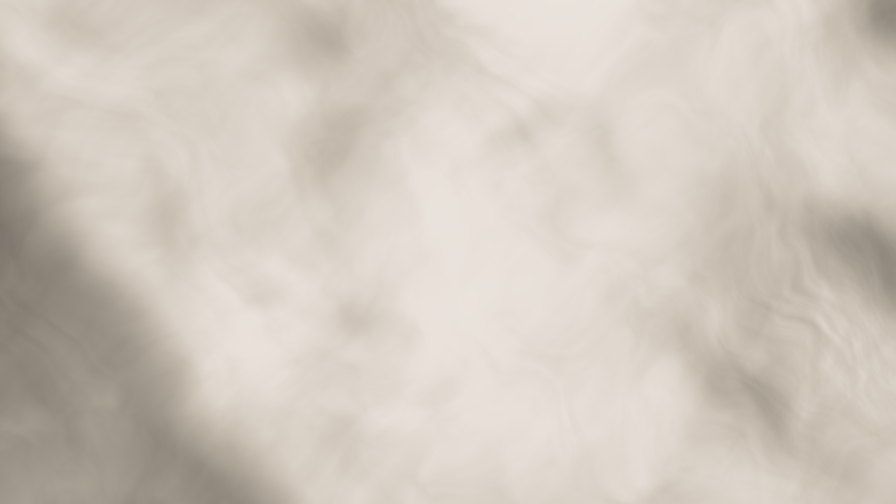
Write a Shadertoy shader that draws this texture.

```glsl
const vec3 SHADOW = vec3(0.465, 0.435, 0.395);
const vec3 HAZE   = vec3(0.790, 0.750, 0.700);
const vec3 VAPOUR = vec3(0.918, 0.888, 0.862);

float hash(vec2 p) {
    return fract(sin(dot(p, vec2(127.1, 311.7))) * 43758.547);
}

mat2 rotation(float angle) {
    float c = cos(angle), s = sin(angle);
    return mat2(c, s, -s, c);
}

float noise(vec2 p) {
    vec2 cell = floor(p), f = fract(p);
    f = f * f * f * (f * (f * 6.0 - 15.0) + 10.0);
    float low  = mix(hash(cell), hash(cell + vec2(1, 0)), f.x);
    float high = mix(hash(cell + vec2(0, 1)), hash(cell + vec2(1, 1)), f.x);
    return mix(low, high, f.y);
}

// Layered noise, centred on zero
float fbm(vec2 p, int octaves, float gain) {
    float sum = 0.0, weight = 1.0, total = 0.0;
    mat2 turn = rotation(0.65);
    for (int i = 0; i < octaves; i++) {
        sum += weight * (noise(p) - 0.5);
        total += weight;
        weight *= gain;
        p = turn * p * 2.03 + 17.3;
    }
    return sum / total;
}

vec2 warp(vec2 p, float scale, float amount, float seed) {
    vec2 q = p * scale + seed;
    return p + amount * vec2(fbm(q, 3, 0.45), fbm(q + 41.7, 3, 0.45));
}

// Soft elliptical patch
float puff(vec2 p, vec2 centre, vec2 radius, float angle) {
    vec2 d = rotation(-angle) * (p - centre) / radius;
    return exp(-dot(d, d));
}

// Fine strands drawn out along one direction
float strands(vec2 p, float angle, vec2 frequency) {
    return fbm(rotation(-angle) * p * frequency, 3, 0.5);
}

// Broad light and dark masses
float masses(vec2 p) {
    float tone = 0.80;
    tone += 0.17 * puff(p, vec2(1.03, 0.60), vec2(0.52, 0.34), 1.1);
    tone += 0.12 * puff(p, vec2(1.25, 0.95), vec2(0.35, 0.25), 0.0);
    tone += 0.09 * puff(p, vec2(1.66, 0.62), vec2(0.12, 0.09), 0.3);
    tone += 0.08 * puff(p, vec2(0.95, 0.10), vec2(0.50, 0.25), 0.0);
    tone += 0.09 * puff(p, vec2(0.45, 0.36), vec2(0.26, 0.08), -0.85);

    // Shadowed lower left, lifting towards its corner
    float edge = dot(p - vec2(0.29, 0.37), normalize(vec2(0.70, 0.48)));
    tone -= 0.53 * smoothstep(0.07, -0.10, edge);
    tone -= 0.12 * puff(p, vec2(0.00, 0.52), vec2(0.14, 0.16), 0.0);
    tone -= 0.10 * puff(p, vec2(0.42, 0.10), vec2(0.10, 0.16), 0.5);
    tone += 0.18 * puff(p, vec2(0.10, 0.04), vec2(0.16, 0.08), 0.3);
    tone += 0.09 * puff(p, vec2(0.16, 0.18), vec2(0.20, 0.05), 0.1);

    // Gaps on the right
    tone -= 0.22 * puff(p, vec2(1.46, 0.50), vec2(0.10, 0.19), 0.2);
    tone -= 0.50 * puff(p, vec2(1.79, 0.48), vec2(0.16, 0.08), -0.5);
    tone -= 0.62 * puff(p, vec2(1.80, 1.00), vec2(0.11, 0.12), 0.0);
    tone -= 0.22 * puff(p, vec2(1.50, 0.20), vec2(0.22, 0.05), -0.75);

    // Dim hollows in the bright cloud
    tone -= 0.20 * puff(p, vec2(0.60, 0.88), vec2(0.12, 0.07), 0.5);
    tone -= 0.17 * puff(p, vec2(0.65, 0.72), vec2(0.09, 0.04), 0.6);
    tone -= 0.15 * puff(p, vec2(0.34, 0.56), vec2(0.05, 0.13), 0.2);
    tone -= 0.13 * puff(p, vec2(0.72, 0.35), vec2(0.12, 0.05), -0.4);

    // Faint curl
    float ring = (length(p - vec2(1.11, 0.63)) - 0.15) / 0.04;
    tone -= 0.12 * exp(-ring * ring) * smoothstep(0.50, 0.80, p.y);
    return tone;
}

vec3 smokeColour(float tone) {
    vec3 colour = mix(SHADOW, HAZE, clamp(tone / 0.70, 0.0, 1.0));
    return mix(colour, VAPOUR, clamp((tone - 0.70) / 0.30, 0.0, 1.0));
}

void mainImage(out vec4 fragColor, in vec2 fragCoord) {
    vec2 p = fragCoord / iResolution.y;

    // Slow swirl, then folded billows
    vec2 drift = warp(p, 4.0, 0.14, 5.0);
    vec2 fold = warp(warp(p, 2.2, 0.36, 9.0), 5.0, 0.18, 23.0);

    float tone = masses(drift);
    tone += 0.38 * fbm(fold * 4.5, 6, 0.52);

    // Crossing veils of strands
    tone += 0.08 * strands(fold, -0.9, vec2(3.0, 18.0));
    tone += 0.08 * strands(drift, 0.8, vec2(4.0, 20.0));

    // Wisps are clearest at the lower right
    float wispArea = puff(p, vec2(1.62, 0.34), vec2(0.26, 0.26), 0.0);
    vec2 curl = warp(drift, 6.0, 0.12, 61.0);
    tone += 0.22 * wispArea * strands(curl, -0.7, vec2(5.0, 38.0));
    tone += 0.16 * wispArea * strands(curl, -1.4, vec2(5.0, 45.0));

    // Bright tones level off gently
    tone = min(tone, 0.90 + 0.10 * tanh((tone - 0.90) / 0.10));

    fragColor = vec4(smokeColour(tone), 1.0);
}
```
